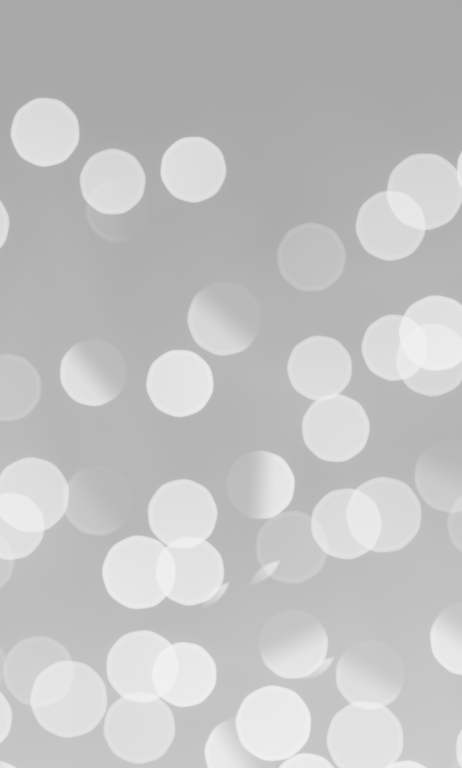
Write a Shadertoy shader that draws this background.

```glsl
// Grey out-of-focus lights: pale translucent discs over a soft misty gradient.
// A jittered cell grid scatters the discs, some cut by a soft shade, with
// thin lens-shaped glints beside them; layered sines cloud the backdrop.

const float CELL = 0.108;          // grid spacing, in canvas heights
const float JITTER = 0.92;         // share of a cell a disc may wander
const float TOP_LIMIT = 0.835;     // no disc centre above this height
const float RADIUS_MIN = 0.042;
const float RADIUS_MAX = 0.050;
const float EDGE = 0.0016;         // half width of the soft disc edge
const float RIM_WIDTH = 0.0022;
const float RIM_GAIN = 0.07;
const float HALO_GAIN = 0.07;
const float HALO_WIDTH = 0.007;
const float FAINT_SHARE = 0.20;
const float SHADED_SHARE = 0.17;
const float GLINT_SHARE = 0.20;
const float LIGHT = 0.95;          // grey that all the lights tend to
const float MIST_TOP = 0.658;
const float MIST_BOTTOM = 0.775;
const float CLOUD_GAIN = 0.016;

// Four random values for one cell
vec4 hash4(vec2 cell, float seed) {
    vec4 h = fract(vec4(cell.xyx, cell.y + seed) * vec4(0.1031, 0.1030, 0.0973, 0.1099) + seed * 0.137);
    h += dot(h, h.wzxy + 33.33);
    return fract((h.xxyz + h.yzzw) * h.zywx);
}

// Slightly faceted disc, like a lens aperture
float apertureDistance(vec2 q, float radius, float turn) {
    float facets = cos(9.0 * (atan(q.y, q.x + 1e-6) + turn));
    return length(q) - radius * (1.0 + 0.008 * facets);
}

// Overlap of two equal circles, long across dir
float lensDistance(vec2 q, vec2 dir, float radius) {
    vec2 shift = dir * radius * 0.83;
    return max(length(q - shift), length(q + shift)) - radius;
}

float clouds(vec2 p) {
    float sum = 0.0, gain = 1.0;
    for (int i = 0; i < 4; i++) {
        p = mat2(0.8, 0.6, -0.6, 0.8) * p + vec2(1.7, 0.9);
        p += 0.5 * sin(p.yx * 1.3);
        sum += gain * sin(p.x) * cos(p.y * 0.8);
        p *= 1.7;
        gain *= 0.6;
    }
    return sum;
}

float backdrop(vec2 p) {
    float grey = mix(MIST_BOTTOM, MIST_TOP, smoothstep(-0.15, 1.05, p.y));
    float calm = 1.0 - smoothstep(0.65, 0.95, p.y);
    return grey + CLOUD_GAIN * clouds(p * 8.0) * mix(0.15, 1.0, calm);
}

// Opacity of a disc with its rim, soft shade and outer halo
float discOpacity(vec2 q, float radius, vec4 look) {
    float d = apertureDistance(q, radius, look.x * 6.28);
    float inside = 1.0 - smoothstep(-EDGE, EDGE, d);
    float rim = exp(-pow((d + 2.0 * RIM_WIDTH) / RIM_WIDTH, 2.0));
    bool faint = look.y < FAINT_SHARE;
    float strength = faint ? mix(0.12, 0.32, look.z) : mix(0.54, 0.83, look.z);

    // Some discs fade away on one side, most of them towards the top
    float angle = -1.57 + (look.x - 0.5) * 3.2;
    float side = dot(q, vec2(cos(angle), sin(angle))) / radius;
    float shade = look.w < SHADED_SHARE ? mix(0.15, 1.0, smoothstep(-0.45, 0.5, side)) : 1.0;

    float body = inside * (strength * (1.0 + 0.05 * side) + RIM_GAIN * rim);
    float halo = HALO_GAIN * strength * exp(-max(d, 0.0) / HALO_WIDTH) * (1.0 - inside);
    return (body + halo) * shade;
}

// Thin glint beside a disc, fading along its length
float glintOpacity(vec2 q, float radius, vec4 look) {
    float slant = (look.y < 0.65 ? 0.95 : 2.1) + (look.z - 0.5) * 0.5;
    vec2 across = vec2(cos(slant), sin(slant));
    vec2 along = vec2(across.y, -across.x);
    q -= radius * vec2(look.w < 0.5 ? -0.75 : 0.75, -0.7);
    float mask = 1.0 - smoothstep(-2.0 * EDGE, EDGE, lensDistance(q, across, radius));
    return mask * mix(0.2, 0.65, smoothstep(-0.5, 0.4, dot(q, along) / radius));
}

void mainImage(out vec4 fragColor, in vec2 fragCoord) {
    vec2 p = fragCoord / iResolution.y;
    float grey = backdrop(p);
    vec2 home = floor(p / CELL);

    // Blend the lights of the neighbouring cells
    for (int y = -1; y <= 1; y++) {
        for (int x = -1; x <= 1; x++) {
            vec2 cell = home + vec2(x, y);
            vec4 place = hash4(cell, 3.0);
            vec4 look = hash4(cell, 11.0);
            vec4 extra = hash4(cell, 23.0);
            vec2 centre = (cell + 0.5 + JITTER * (place.xy - 0.5)) * CELL;
            float density = mix(1.0, 0.68, smoothstep(0.1, 0.8, centre.y));
            if (centre.y > TOP_LIMIT || place.z > density) continue;

            float radius = mix(RADIUS_MIN, RADIUS_MAX, place.w);
            float opacity = discOpacity(p - centre, radius, look);
            opacity *= mix(1.04, 0.86, centre.y);
            grey = mix(grey, LIGHT, clamp(opacity, 0.0, 1.0));
            if (extra.x < GLINT_SHARE && centre.y < 0.7)
                grey = mix(grey, LIGHT, glintOpacity(p - centre, radius, extra));
        }
    }
    fragColor = vec4(vec3(grey), 1.0);
}
```
